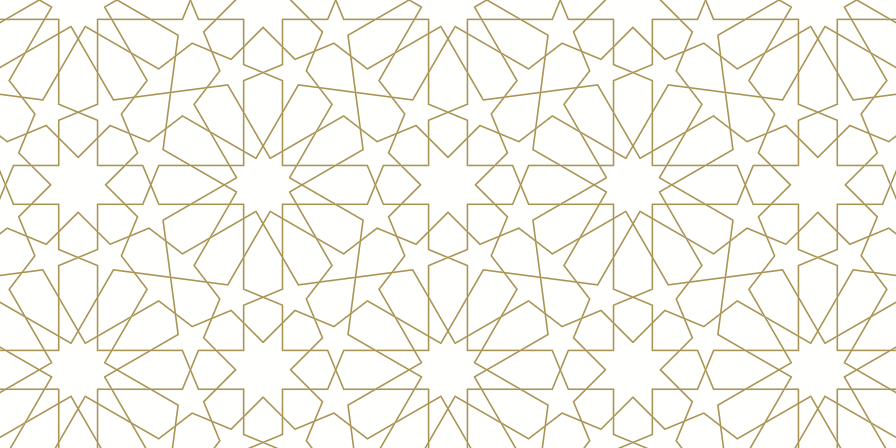
Give the GLSL for this pattern, as a Shadertoy shader.

```glsl
// Gold line lattice of twelve-fold and eight-fold star rosettes on white.

const vec3 PAPER = vec3(1.0, 1.0, 0.995);
const vec3 INK = vec3(0.66, 0.58, 0.33);
const float SPACING = 0.4128;              // star to star distance / canvas height
const vec2 ANCHOR = vec2(0.5, 0.1745);     // a twelve-fold centre, share of canvas
const float HALF_LINE = 0.0043;            // all lengths below in star spacings
const float BAND = 0.105;                  // half width of the parallel bands
const float RADIUS_12 = 0.6072;            // inradius of the twelve-sided cell
const float RADIUS_8 = 1.0 - RADIUS_12;    // inradius of the eight-sided cell
const float CROSS_SLOPE = 0.41421;         // tan(22.5 deg), tilt of the crossings
const float TAU = 6.2831853;

float segment(vec2 p, vec2 a, vec2 b) {
    vec2 ab = b - a;
    return length(p - a - ab * clamp(dot(p - a, ab) / dot(ab, ab), 0.0, 1.0));
}

vec2 rotate(vec2 p, float angle) {
    float c = cos(angle), s = sin(angle);
    return vec2(c * p.x - s * p.y, s * p.x + c * p.y);
}

// Bands radiate along each cell edge normal and cross at the edge midpoint.
float rosette(vec2 p, float folds, float radius) {
    float sector = TAU / folds;
    float nearest = floor(atan(p.y, p.x) / sector + 0.5);
    float slant = BAND * CROSS_SLOPE;
    vec2 tip = vec2(BAND);
    vec2 shoulder = vec2(radius - slant, BAND);
    vec2 crossing = vec2(radius, 0.0);
    vec2 outer = vec2(radius + slant, BAND);
    float d = 1e3;
    for (int k = -2; k <= 2; k++) {
        vec2 q = rotate(p, -(nearest + float(k)) * sector);
        q.y = abs(q.y);
        d = min(d, segment(q, tip, shoulder));
        d = min(d, segment(q, shoulder, crossing));
        d = min(d, segment(q, crossing, outer));
    }
    return d;
}

// Mirror the plane into one triangle: (0,0), (1,0), (0.5,0.5).
vec2 foldToTriangle(vec2 p) {
    p = abs(mod(p + 1.0, 2.0) - 1.0);
    if (p.x + p.y > 1.0) p = 1.0 - p.yx;
    return p.y > p.x ? p.yx : p;
}

float lattice(vec2 p) {
    p = foldToTriangle(p);
    float d = rosette(p, 12.0, RADIUS_12);
    d = min(d, rosette(vec2(1.0 - p.x, p.y), 8.0, RADIUS_8));
    // Link between neighbouring twelve-fold rosettes
    vec2 contact = RADIUS_12 * vec2(cos(TAU / 12.0), sin(TAU / 12.0));
    return min(d, segment(p, contact, vec2(0.5)));
}

void mainImage(out vec4 fragColor, in vec2 fragCoord) {
    float unit = SPACING * iResolution.y;
    vec2 p = (fragCoord - ANCHOR * iResolution.xy) / unit;
    float coverage = clamp((HALF_LINE - lattice(p)) * unit + 0.5, 0.0, 1.0);
    fragColor = vec4(mix(PAPER, INK, coverage), 1.0);
}
```
